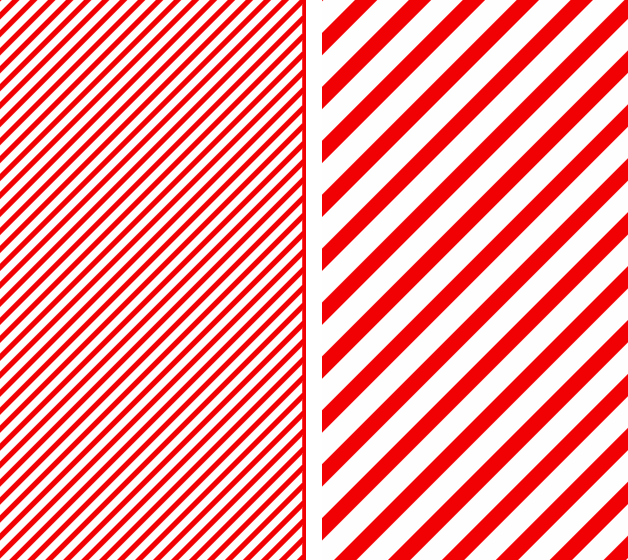
Left: the whole. Right: its middle third, enlarged.
Reproduce this pattern procedurally as a Shadertoy shader.

```glsl
// Diagonal red candy stripes on white, with a thin red band along the right edge.

// Lengths are fractions of the canvas height.
const float STRIPE_PERIOD = 0.03209;  // spacing along either axis
const float STRIPE_CENTER = 0.0283;   // first stripe, measured from the top left
const float STRIPE_FILL   = 0.415;    // red share of one period
const float BAND_WIDTH    = 0.0066;   // red band at the right edge
const vec3  RED   = vec3(0.945, 0.005, 0.01);
const vec3  WHITE = vec3(1.0, 0.995, 0.995);

// Coverage of a shape from its signed distance (negative inside).
float coverage(float dist, float softness) {
    return 1.0 - smoothstep(-softness, softness, dist);
}

// Signed distance to the nearest stripe, along the diagonal coordinate.
float stripeDistance(float diagonal) {
    float cell = fract((diagonal - STRIPE_CENTER) / STRIPE_PERIOD + 0.5) - 0.5;
    return (abs(cell) - 0.5 * STRIPE_FILL) * STRIPE_PERIOD;
}

void mainImage(out vec4 fragColor, in vec2 fragCoord) {
    float pixel = 1.0 / iResolution.y;
    vec2 pos = fragCoord * pixel;
    float rightEdge = iResolution.x * pixel;

    // Stripes rise to the right: x plus depth from the top is constant on each.
    float diagonal = pos.x + 1.0 - pos.y;
    float stripes = coverage(stripeDistance(diagonal), pixel);

    // Solid band on the right.
    float band = coverage(rightEdge - BAND_WIDTH - pos.x, 0.5 * pixel);

    fragColor = vec4(mix(WHITE, RED, max(stripes, band)), 1.0);
}
```
